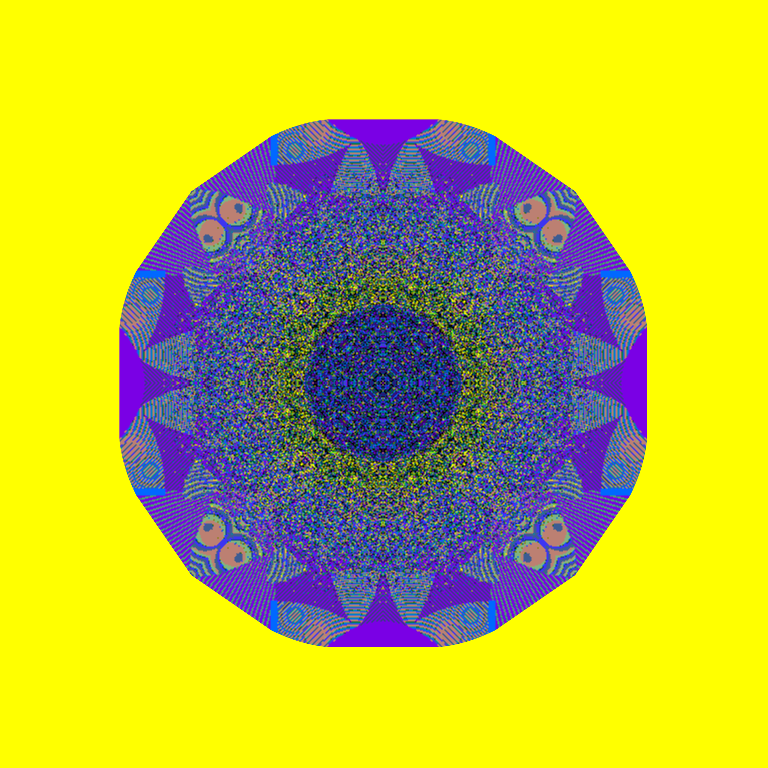
A three.js fragment shader for this pattern:

```glsl
#define CELLS 768.0
#define SAMPLE_STEP 0.00048828
#define CORE_RADIUS 0.102
#define FLAT_HALF 0.073
#define FLAT_TOP 0.344
#define STRIPE_GAP 4.0
#define FAN_LINES 36.0

varying vec2 vUv;

const vec3 YELLOW = vec3(1.0, 1.0, 0.0);
const vec3 GREEN = vec3(0.0, 0.725, 0.247);
const vec3 BLUE = vec3(0.0, 0.408, 1.0);
const vec3 PURPLE = vec3(0.478, 0.0, 0.898);
const vec3 DARK = vec3(0.02, 0.02, 0.03);

float hash(vec2 p) {
  return fract(sin(dot(p, vec2(12.9898, 78.233))) * 43758.5453);
}

// Reflect into one eighth of the plane, with x <= y
vec2 foldOctant(vec2 p) {
  p = abs(p);
  return vec2(min(p.x, p.y), max(p.x, p.y));
}

// Height of the rim: flat top, bent shoulder, straight side
float rimHeight(float x) {
  float bend = clamp(x - FLAT_HALF, 0.0, 0.073);
  float side = max(x - 0.146, 0.0);
  return FLAT_TOP - 0.1 * bend - 2.75 * bend * bend - 0.69 * side;
}

// Lower edge of the plain lens below the flat top
float lensHeight(float x) {
  return 0.31 + 6.4 * x * x;
}

// Petal that widens from its tip to its far end
float petal(vec2 p, vec2 tip, vec2 end, float width) {
  vec2 axis = end - tip;
  float len = length(axis);
  axis /= len;
  vec2 d = p - tip;
  float along = dot(d, axis) / len;
  float across = abs(d.x * axis.y - d.y * axis.x);
  float halfWidth = width * pow(clamp(along, 0.0, 1.0), 0.6);
  return step(0.0, along) * step(along, 1.0) * step(across, halfWidth);
}

float petals(vec2 p) {
  float fromBar = 0.137 - p.x;
  float shoulder = step(0.033, p.x) * step(0.0, fromBar) * step(p.y, lensHeight(p.x));
  float m = shoulder * step(0.284 + 3.0 * fromBar * fromBar, p.y);
  m = max(m, petal(p, vec2(0.034, 0.316), vec2(0.036, 0.243), 0.034));
  m = max(m, petal(p, vec2(0.250, 0.250), vec2(0.186, 0.186), 0.050));
  m = max(m, petal(p, vec2(0.150, 0.260), vec2(0.117, 0.224), 0.028));
  m = max(m, petal(p, vec2(0.200, 0.195), vec2(0.155, 0.155), 0.023));
  m = max(m, petal(p, vec2(0.026, 0.245), vec2(0.023, 0.208), 0.023));
  return max(m, petal(p, vec2(0.078, 0.234), vec2(0.072, 0.195), 0.020));
}

// Choose a cell colour; limits are cumulative shares
vec3 pickColor(float n, vec4 limits) {
  if (n < limits.x) return DARK;
  if (n < limits.y) return PURPLE;
  if (n < limits.z) return BLUE;
  if (n < limits.w) return GREEN;
  return YELLOW;
}

// Purple ground with chevrons near the axes and fans near the diagonals
vec3 stripedGround(vec2 p, vec2 cell) {
  if (p.y > lensHeight(p.x)) return PURPLE;
  if (p.x > 0.137 && p.x < 0.146 && p.y > 0.283) return BLUE;
  if (p.x > 0.14) {
    float fan = fract(atan(p.y - 0.1, p.x - 0.1) * FAN_LINES);
    vec3 line = mod(cell.x + cell.y, 2.0) < 1.0 ? GREEN : mix(BLUE, YELLOW, 0.5);
    return fan < 0.35 ? line : PURPLE;
  }
  float stripe = mod(cell.y - cell.x, STRIPE_GAP);
  return stripe < 1.0 ? mix(GREEN, DARK, 0.4) : PURPLE;
}

// Woven petal cells, pinker at two hot spots
vec3 weave(vec2 p, vec2 cell, float parity) {
  float spot = min(length(p - vec2(0.085, 0.328)), length(p - vec2(0.21, 0.217)));
  vec4 limits = mix(vec4(0.0, 0.5, 0.57, 0.63), vec4(0.04, 0.34, 0.64, 0.79),
                    smoothstep(0.005, 0.03, spot));
  float n = fract(0.381 * cell.x + 0.273 * cell.y + 0.0021 * dot(cell, cell));
  return pickColor(0.5 * (parity + n), limits);
}

// Speckle whose shares change from the core outwards
vec3 speckle(float r, vec2 cell, float parity) {
  vec4 limits = mix(vec4(0.40, 0.53, 0.59, 0.72), vec4(0.18, 0.46, 0.70, 0.85),
                    smoothstep(0.11, 0.20, r));
  if (r < CORE_RADIUS) limits = vec4(0.42, 0.66, 0.86, 0.96);
  float n = hash(cell);
  if (hash(cell + 41.0) < 0.5) n = 0.5 * (parity + n);
  return pickColor(n, limits);
}

vec3 cellColor(vec2 d) {
  vec2 cell = foldOctant(floor(abs(d) * CELLS + 0.5));
  vec2 p = cell / CELLS;
  float r = length(p);
  float parity = mod(cell.x + cell.y, 2.0);
  float chaos = 1.0 - smoothstep(0.19, 0.30, r);
  if (hash(cell + 17.0) < chaos) return speckle(r, cell, parity);
  return petals(p) > 0.5 ? weave(p, cell, parity) : stripedGround(p, cell);
}

void main() {
  vec2 d = vUv - vec2(0.49902, 0.50098);

  // Average four samples of the fine cells
  vec3 color = vec3(0.0);
  for (int i = 0; i < 4; i++) {
    float k = float(i);
    vec2 corner = vec2(mod(k, 2.0), floor(k / 2.0)) - 0.5;
    color += 0.25 * cellColor(d + corner * 2.0 * SAMPLE_STEP);
  }

  // Smooth rim
  vec2 q = foldOctant(d);
  float inside = rimHeight(q.x) - q.y;
  color = mix(YELLOW, color, smoothstep(-SAMPLE_STEP, SAMPLE_STEP, inside - SAMPLE_STEP));
  gl_FragColor = vec4(color, 1.0);
}
```
